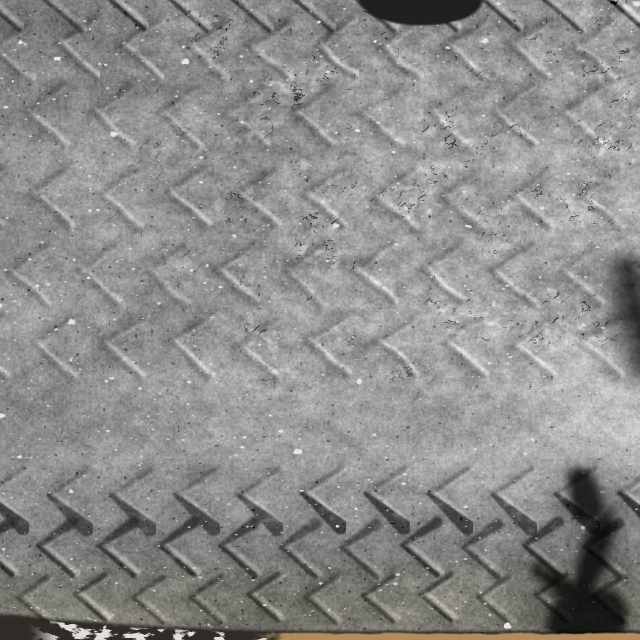
Write a WebGL 2 fragment shader that draws this texture.

```glsl
#version 300 es
precision highp float;
// Worn, cracked grey rubber with ten rows of fading chevron grooves and soft shadows.
uniform vec2 u_resolution;
out vec4 fragColor;

float hash(vec2 p) {
  vec3 q = fract(p.xyx * vec3(0.1031, 0.1030, 0.0973));
  q += dot(q, q.yzx + 33.33);
  return fract((q.x + q.y) * q.z);
}

float slope(vec2 cell, vec2 offset) {
  float angle = 6.2832 * hash(cell);
  return dot(vec2(cos(angle), sin(angle)), offset);
}

// Gradient noise
float noise(vec2 p) {
  vec2 i = floor(p), f = p - i, e = vec2(1, 0);
  vec2 u = f * f * f * (f * (f * 6.0 - 15.0) + 10.0);
  return 1.4 * mix(mix(slope(i, f), slope(i + e, f - e), u.x),
    mix(slope(i + e.yx, f - e.yx), slope(i + 1.0, f - 1.0), u.x), u.y);
}

float fbm(vec2 p) {
  float sum = 0.0, gain = 0.55;
  for (int i = 0; i < 4; i++) {
    sum += gain * noise(p);
    p = mat2(1.6, 1.2, -1.2, 1.6) * p + 7.3;
    gain *= 0.55;
  }
  return sum;
}

// Distance to segment ab, and position along it
vec2 segment(vec2 p, vec2 a, vec2 b) {
  float h = clamp(dot(p - a, b - a) / dot(b - a, b - a), 0.0, 1.0);
  return vec2(length(p - mix(a, b, h)), h);
}

// Coverage of one groove arm that starts at the chevron tip
float arm(vec2 p, vec2 end, float startWidth, float endWidth, float blur) {
  vec2 s = segment(p, vec2(0), end);
  return 1.0 - smoothstep(-blur, blur, s.x - mix(startWidth, endWidth, s.y));
}

// Pale chips, one at most per cell
float specks(vec2 p, float cells, float chance, float px) {
  vec2 id = floor(p * cells), f = fract(p * cells);
  vec2 centre = 0.3 + 0.4 * vec2(hash(id + 3.1), hash(id + 8.7));
  float size = mix(0.06, 0.2, pow(hash(id + 5.5), 3.0)), edge = px * cells;
  float d = length((f - centre) * vec2(0.8, 1.2)) + 0.08 * noise(p * cells * 5.0);
  return step(hash(id), chance) * (1.0 - smoothstep(size - edge, size + edge, d));
}

void main() {
  vec2 p = gl_FragCoord.xy / u_resolution;
  float px = 1.0 / u_resolution.y;
  float broad = fbm(p * vec2(4, 7)), fine = fbm(p * vec2(28, 40) + 11.0);
  float grain = noise(p * 230.0) + 0.8 * noise(p * 120.0 + 40.0);
  float rough = smoothstep(0.3, 0.5, p.y) * smoothstep(0.0, 0.5, p.x);

  // Rubber: brightest in the middle and right
  vec2 haze = (p - vec2(0.93, 0.33)) * vec2(1.0, 1.3);
  float shade = 0.47 + 0.13 * smoothstep(0.08, 0.3, p.y) - 0.06 * smoothstep(0.7, 1.0, p.y);
  shade += 0.09 * (p.x - 0.35) * smoothstep(0.1, 0.3, p.y) + 0.07 * exp(-14.0 * dot(haze, haze));
  shade += 0.13 * broad + mix(0.11, 0.18, rough) * fine + 0.065 * grain;

  // Chevron rows: height, tip position, groove depth, lower arm width
  vec4 rows[10] = vec4[10](
    vec4(0.069, 0.477, 0.85, 0.003), vec4(0.147, 0.439, 1.0, 0.004),
    vec4(0.228, 0.472, 0.90, 0.012), vec4(0.345, 0.400, 0.08, 0.005),
    vec4(0.462, 0.371, 0.26, 0.005), vec4(0.577, 0.443, 0.34, 0.005),
    vec4(0.696, 0.475, 0.34, 0.005), vec4(0.824, 0.456, 0.30, 0.004),
    vec4(0.928, 0.794, 0.38, 0.003), vec4(1.005, 0.750, 1.0, 0.003));
  vec2 warp = 0.005 * vec2(noise(p * 17.0), noise(p * 17.0 + 50.0));
  for (int i = 0; i < 10; i++) {
    vec4 row = rows[i];
    float spacing = 0.108 - 0.064 * (row.x - 0.6) * (row.x - 0.6);
    float column = floor((p.x - row.y) / spacing + 0.3);
    float vary = hash(vec2(column + 20.0, float(i) * 7.0));
    float fresh = smoothstep(0.4, 0.7, row.z), worn = smoothstep(0.04, 0.25, row.z);
    vec2 q = p + warp * (1.1 - fresh) - vec2(row.y + column * spacing, row.x + 0.005 * (vary - 0.5));
    float size = 0.78 + 0.22 * smoothstep(0.07, 0.22, row.x);
    vec2 low = size * vec2(0.060, -0.052), high = size * vec2(0.060, 0.040);
    float blur = mix(0.005, 0.0012 + px, fresh);
    float lower = arm(q, low, 0.003, row.w, blur);
    float upper = arm(q, high, 0.003, i == 1 ? 0.009 : 0.004, blur * 1.4) * (i == 2 ? 0.4 : 0.85);
    float lit = arm(q - vec2(0.008, 0.005), low, 0.002, 0.004, 0.004);
    lit = max(lit, 0.5 * arm(q - vec2(0.008, -0.003), high, 0.002, 0.002, 0.004));
    float hollow = max(arm(q, high, 0.004, 0.006, 0.02), 0.6 * arm(q + 0.006, low, 0.004, 0.004, 0.018));
    shade += worn * (0.21 * lit * (0.5 + 0.5 * vary) * (1.0 - 0.7 * lower) - 0.09 * hollow);
    float groove = max(lower, upper) * row.z * mix(0.7, 1.0, vary);
    groove *= 1.0 - 0.3 * fresh * smoothstep(0.0, 0.5, fine);
    shade = mix(shade, 0.18 + 0.03 * grain, groove);
  }

  // Short cracks, pits and scuffs
  float patchy = smoothstep(-0.05, 0.35, noise(p * 11.0 + 4.0)) * rough;
  float broken = smoothstep(0.05, 0.3, noise(p * 42.0 + 21.0));
  float vein = abs(noise(p * vec2(42, 55) + 1.2 * fine));
  shade -= 0.32 * patchy * broken * (1.0 - smoothstep(0.02, 0.10, vein));
  shade -= 0.22 * smoothstep(0.55, 0.8, noise(p * vec2(120, 140) + 9.0));
  shade += 0.10 * patchy * smoothstep(0.1, 0.5, noise(p * vec2(60, 80)));

  vec3 color = shade * mix(vec3(1.0, 0.99, 0.91), vec3(1), smoothstep(0.04, 0.17, p.y));
  float chips = max(specks(p, 75.0, 0.05, px), specks(p + 0.37, 34.0, 0.04, px));
  chips = max(chips, 0.85 * specks(p + 0.71, 110.0, 0.08, px));
  color = mix(color, vec3(0.90, 0.90, 0.87), chips);

  // Cast shadows with a smoky fringe
  vec4 shadows[5] = vec4[5](vec4(0.90, 0.035, 0.94, 0.04), vec4(0.92, 0.06, 0.84, 0.105),
    vec4(0.91, 0.08, 0.945, 0.18), vec4(0.905, 0.25, 0.92, 0.205), vec4(0.98, 0.58, 1.01, 0.44));
  float light = 1.0, fringe = 1.0;
  for (int i = 0; i < 5; i++) {
    float d = segment(p, shadows[i].xy, shadows[i].zw).x + 0.02 * broad;
    float radius = i == 0 ? 0.038 : 0.016, blur = i == 4 ? 0.035 : 0.014;
    light = min(light, smoothstep(radius - blur, radius + blur, d));
    fringe = min(fringe, smoothstep(0.0, 0.09, d));
  }
  color *= mix(0.27, 1.0, light) * mix(0.78, 1.0, fringe);

  // Dark gap at the top edge
  float gap = length((p - vec2(0.66, 1.005)) / vec2(0.10, 0.046)) + 0.15 * broad;
  color = mix(vec3(0.13, 0.12, 0.12), color, smoothstep(0.92, 1.03, gap));

  // Lower rim with pale debris and wood
  float rim = 0.010 + 0.1 * pow(max(0.52 - p.x, 0.0), 2.0) + 0.003 * fine;
  float wood = smoothstep(0.40, 0.48, p.x + 0.1 * fine);
  vec3 ground = mix(vec3(0.19, 0.17, 0.15), vec3(0.70, 0.55, 0.37), wood);
  float debris = smoothstep(0.0, 0.2, fbm(p * vec2(30, 60) + 2.0)) * (1.0 - wood);
  ground = mix(ground, vec3(0.88, 0.87, 0.86), debris * smoothstep(0.04, 0.1, p.x));
  color *= mix(0.4, 1.0, smoothstep(0.0, 0.008, abs(p.y - rim)));
  color = mix(ground, color, smoothstep(rim - 0.002, rim + 0.002, p.y));
  fragColor = vec4(color, 1.0);
}
```
